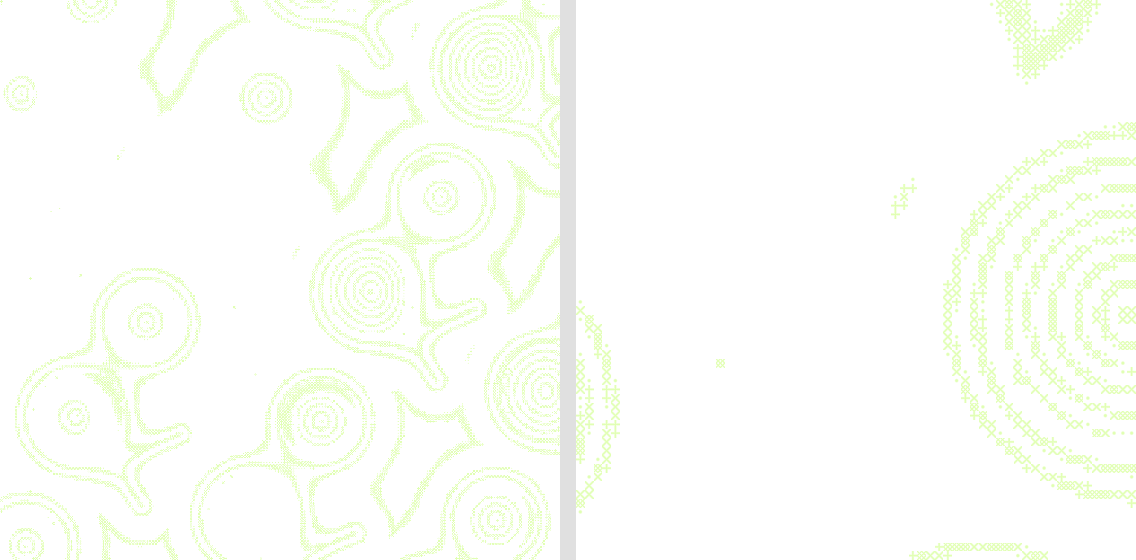
Left, the full canvas; right, a detail of the centre.
Reproduce this pattern procedurally as a three.js fragment shader.

```glsl
// Pale lime contour rings and curved stars on white, dithered into tiny crosses, pluses and dots.
varying vec2 vUv;

vec2 hash2(vec2 p) {
  p = vec2(dot(p, vec2(127.1, 311.7)), dot(p, vec2(269.5, 183.3)));
  return fract(sin(p) * 43758.55) * 2.0 - 1.0;
}

float gradientNoise(vec2 p) {
  vec2 i = floor(p), f = fract(p);
  vec2 u = f * f * f * (f * (f * 6.0 - 15.0) + 10.0);
  float low = mix(dot(hash2(i), f), dot(hash2(i + vec2(1, 0)), f - vec2(1, 0)), u.x);
  float high = mix(dot(hash2(i + vec2(0, 1)), f - vec2(0, 1)), dot(hash2(i + 1.0), f - 1.0), u.x);
  return mix(low, high, u.y);
}

float smoothMin(float a, float b, float k) {
  float h = max(k - abs(a - b), 0.0) / k;
  return min(a, b) - h * h * k * 0.25;
}

float segment(vec2 p, vec2 a, vec2 b) {
  vec2 pa = p - a, ba = b - a;
  return length(pa - ba * clamp(dot(pa, ba) / dot(ba, ba), 0.0, 1.0));
}

// Blob of two joined discs with two short tails
float blob(vec2 p) {
  vec2 hub = vec2(-0.058, -0.25);
  float discs = smoothMin(length(p) - 0.094, length(p - vec2(-0.124, -0.169)) - 0.108, 0.07);
  float side = segment(p, hub, vec2(0.061, -0.2)), down = segment(p, hub, vec2(-0.008, -0.328));
  return smoothMin(discs, smoothMin(side, down, 0.04) - 0.017, 0.06);
}

// 1 on the line, falling to 0 at the half width
float line(float d, float halfWidth) {
  return clamp(1.0 - abs(d) / max(halfWidth, 0.0001), 0.0, 1.0);
}

// Concentric rings that stop at a radius
float rings(float r, float limit) {
  float wave = abs(fract(r / 0.0145 + 0.5) - 0.5) * 0.0145;
  return r < limit ? line(wave, 0.0038) : 0.0;
}

// Contour tone at a point of the canvas
float contours(vec2 p) {
  vec2 stepA = vec2(0.3125, -0.177), stepB = vec2(-0.527, -0.223);
  vec2 o = p - vec2(0.788, 0.648);
  vec2 lattice = vec2(0.527 * o.y - 0.223 * o.x, 0.3125 * o.y + 0.177 * o.x) / -0.163;
  float d = 1.0, outlined = 1.0, tone = 0.0;
  float drift = gradientNoise(p * 5.0);

  // Skewed repeat of blobs, each with rings of its own size
  for (int j = -1; j <= 1; j++) {
    for (int i = -2; i <= 2; i++) {
      vec2 id = floor(lattice) + vec2(i, j);
      vec2 q = o - id.x * stepA - id.y * stepB;
      float shape = blob(q);
      d = min(d, shape);
      if (id.x > -0.5 || id.y < -0.5) outlined = min(outlined, shape);

      float diagonal = id.x - 2.0 * id.y;
      vec2 e = q - vec2(-0.124, -0.169);
      e.x *= e.x > 0.0 ? 1.25 : 1.0;
      float largeSize = abs(diagonal + 1.0) < 0.5 ? 0.0 : 0.074 + 0.02 * diagonal;
      float smallSize = 0.043 + 0.008 * hash2(id).x;
      tone = max(tone, max(rings(length(q), smallSize), rings(length(e) + 0.012 * drift, largeSize)));
    }
  }

  // Stars in the gaps, left out in part of the repeat
  vec2 star = floor(lattice + vec2(0.0, 0.5));
  float starShown = star.y < 0.5 || star.x > 0.5 ? 1.0 : 0.0;
  tone = max(tone, line(d - 0.05, starShown * (0.0085 + 0.006 * drift)));

  // Double outlines and a few wide inner patches
  tone = max(tone, line(outlined, 0.0042));
  tone = max(tone, line(outlined + 0.016, 0.0042));
  return max(tone, line(outlined + 0.03, 0.014 * smoothstep(0.15, 0.35, drift)));
}

// Small stroke mark chosen by tone, g runs from -0.5 to 0.5
float mark(vec2 g, float tone) {
  float cross = min(abs(g.x + g.y), abs(g.x - g.y)) * 0.71;
  float plus = min(abs(g.x), abs(g.y));
  float dotMark = length(g) - 0.08;
  vec2 h = abs(fract(g * 2.0) - 0.5);
  float mesh = abs(h.x - h.y) * 0.5;
  float d = tone < 0.22 ? dotMark : tone < 0.42 ? plus : tone < 0.78 ? cross : mesh;
  return 1.0 - smoothstep(0.0, 0.21, d);
}

void main() {
  vec2 grid = vUv * 192.0;
  vec2 cell = floor(grid);
  float tone = contours((cell + 0.5) / 192.0);

  // Uneven dither in short runs, with gaps
  float shade = tone + gradientNoise(cell * 0.37) * 0.75;
  float ink = tone > 0.02 && shade > 0.03 ? mark(fract(grid) - 0.5, shade) : 0.0;

  gl_FragColor = vec4(mix(vec3(1.0), vec3(0.6, 1.0, 0.0), ink * 0.3), 1.0);
}
```
